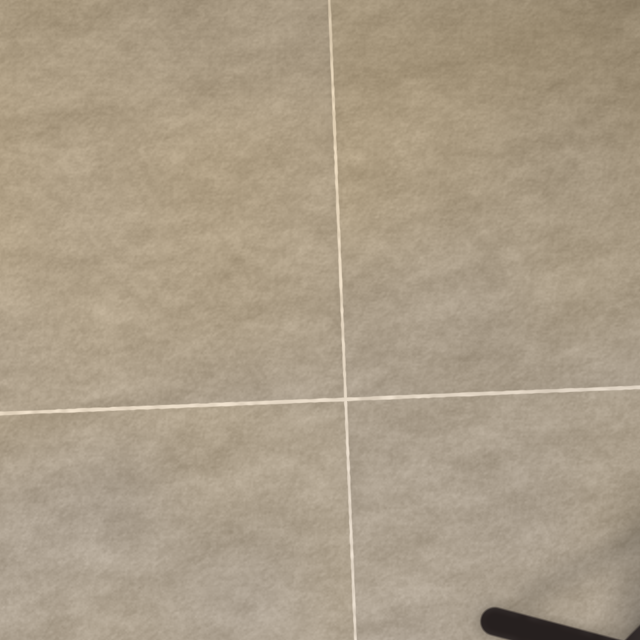
A Shadertoy shader for this texture:

```glsl
float hash(vec2 p) {
    return fract(sin(dot(p, vec2(127.1, 311.7))) * 43758.5453);
}

float noise(vec2 p) {
    vec2 i = floor(p), f = fract(p);
    f = f * f * (3.0 - 2.0 * f);
    return mix(mix(hash(i), hash(i + vec2(1, 0)), f.x),
               mix(hash(i + vec2(0, 1)), hash(i + vec2(1, 1)), f.x), f.y);
}

float fbm(vec2 p) {
    float sum = 0.0, amp = 0.5;
    for (int i = 0; i < 4; i++) {
        sum += amp * noise(p);
        p = mat2(1.6, 1.2, -1.2, 1.6) * p + 7.3;
        amp *= 0.5;
    }
    return sum / 0.9375;
}

vec2 rotate(vec2 p, float angle) {
    float c = cos(angle), s = sin(angle);
    return vec2(c * p.x + s * p.y, c * p.y - s * p.x);
}

float segmentDistance(vec2 p, vec2 a, vec2 b) {
    vec2 d = b - a;
    return length(p - a - d * clamp(dot(p - a, d) / dot(d, d), 0.0, 1.0));
}

// Stone surface: slanted streaks, mottling and fine grain
vec3 stone(vec2 p, vec2 tile) {
    vec2 q = rotate(p, 0.17) + 5.0 * hash(tile);
    float streak = fbm(q * vec2(5.0, 26.0)) - 0.5;
    float mottle = fbm(q * vec2(28.0, 48.0) + 11.0) - 0.5;
    float grain = noise(rotate(p, 0.6) * vec2(150.0, 230.0) + 40.0) - 0.5;
    float speck = noise(p * 330.0 + 90.0) - 0.5;
    float tint = noise(q * 5.0 + 3.0) - 0.5;
    vec3 color = vec3(0.675, 0.618, 0.53) + 0.015 * (hash(tile + 4.0) - 0.5);
    color += 0.085 * streak + 0.085 * mottle + 0.045 * grain + 0.03 * speck;
    return color + tint * vec3(0.008, 0.0, -0.022);
}

void mainImage(out vec4 fragColor, in vec2 fragCoord) {
    vec2 uv = fragCoord / iResolution.xy;
    float px = 1.0 / min(iResolution.x, iResolution.y);

    // Slightly turned grid of large tiles
    vec2 grid = rotate(uv - vec2(0.54, 0.376), 0.041);
    vec2 tile = floor(grid);
    vec3 color = stone(uv, tile);

    // Pale joints with uneven edges
    vec2 joint = abs(fract(grid + 0.5) - 0.5);
    vec2 halfWidth = vec2(0.0022, 0.0029) + 0.001 * (noise(uv * 130.0) - 0.5);
    vec2 cover = 1.0 - smoothstep(halfWidth - px, halfWidth + px, joint);
    vec3 grout = vec3(0.89, 0.83, 0.74) + 0.09 * (noise(uv * 90.0 + 20.0) - 0.5);
    color *= 1.0 - 0.04 * exp(-min(joint.x, joint.y) * 160.0);
    color = mix(color, grout, max(cover.x, cover.y));

    // Uneven room light: warm at left, dim at upper right, cooler below
    color *= 1.03 - 0.11 * smoothstep(0.3, 1.1, uv.x) * smoothstep(0.1, 1.0, uv.y);
    color *= 1.0 - 0.07 * smoothstep(0.75, 1.05, uv.y);
    float warmth = smoothstep(0.0, 0.7, uv.y - 0.3 * uv.x);
    color *= mix(vec3(0.985, 1.0, 1.04), vec3(1.01, 1.0, 0.975), warmth);

    // Soft shadows around the furniture leg
    float shadow = segmentDistance(uv, vec2(0.83, 0.07), vec2(1.02, 0.17));
    color *= 1.0 - 0.1 * exp(-shadow * shadow * 1400.0);
    color *= 1.0 - 0.2 * smoothstep(0.92, 1.02, uv.x) * (1.0 - smoothstep(0.05, 0.35, uv.y));

    // Dark leg and the bar meeting it in the corner
    float leg = segmentDistance(uv, vec2(0.773, 0.029), vec2(1.0, -0.031)) - 0.022;
    float bar = segmentDistance(uv, vec2(0.9925, -0.0155), vec2(1.06, 0.052)) - 0.022;
    float dark = min(leg, bar);
    color *= 1.0 - 0.16 * exp(-max(dark, 0.0) * 70.0);
    vec3 metal = vec3(0.15, 0.125, 0.12) + 0.05 * smoothstep(-0.012, 0.0, leg) * noise(uv * 60.0);
    color = mix(color, metal, 1.0 - smoothstep(-1.5 * px, 1.5 * px, dark));

    fragColor = vec4(clamp(color, 0.0, 1.0), 1.0);
}
```
